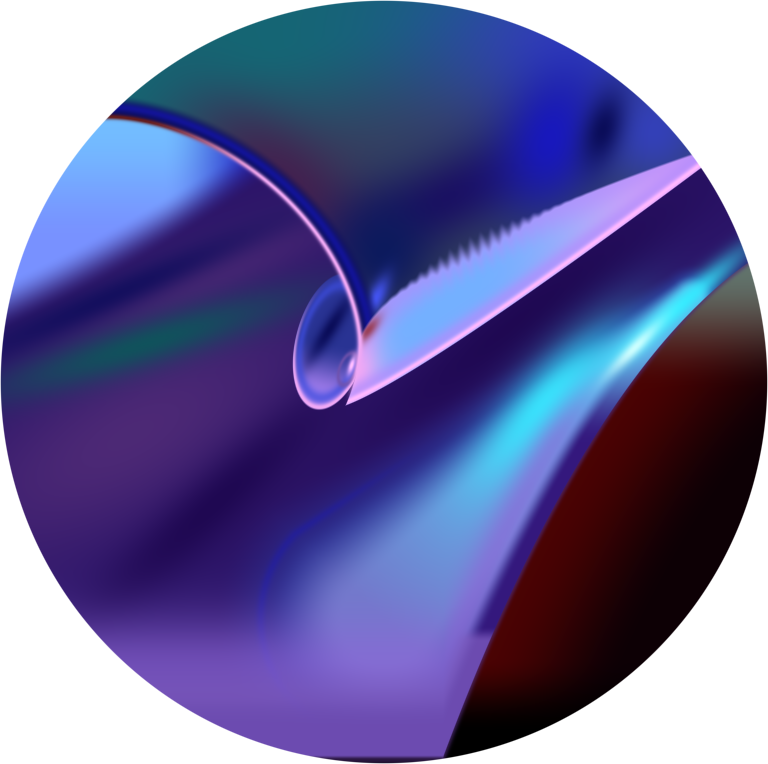
Reproduce this background procedurally as a WebGL 1 fragment shader.

```glsl
precision highp float;
uniform vec2 u_resolution;

const vec3 INDIGO = vec3(.17, .08, .41);
const vec3 MIDNIGHT = vec3(.12, .03, .32);
const vec3 NAVY = vec3(.04, .05, .35);
const vec3 ROYAL = vec3(.09, .09, .74);
const vec3 BLUE = vec3(.20, .25, .72);
const vec3 TEAL = vec3(.08, .40, .45);
const vec3 SLATE = vec3(.20, .26, .37);
const vec3 PLUM = vec3(.30, .16, .46);
const vec3 PERIWINKLE = vec3(.47, .57, 1);
const vec3 SKY = vec3(.45, .74, 1);
const vec3 CYAN = vec3(.20, .92, 1);
const vec3 LILAC = vec3(.55, .40, .84);
const vec3 PINK = vec3(.94, .66, .96);
const vec3 EMBER = vec3(.29, .01, .01);
const vec3 SOOT = vec3(.05, 0, .02);
const vec3 OLIVE = vec3(.38, .45, .42);
const vec2 ARC_CENTER = vec2(.143, .549);
const vec2 ARC_RADII = vec2(.326, .298);
const float ARC_POWER = 1.75;
const vec2 PETAL_BASE = vec2(.50, .19);
const vec2 PETAL_TIP = vec2(.90, .608);

float cover(float d) {
  float w = .8 / min(u_resolution.x, u_resolution.y);
  return smoothstep(-w, w, d);
}

float line(float d, float width) {
  return exp(-d * d / (width * width));
}

// Position in a rotated ellipse, with its rim at length one
vec2 oval(vec2 p, vec2 center, vec2 radii, float angle) {
  float s = sin(angle), k = cos(angle);
  vec2 d = p - center;
  return vec2(d.x * k + d.y * s, d.y * k - d.x * s) / radii;
}

// Lays a soft rotated spot of ink
void dab(inout vec3 c, vec3 ink, vec2 p, float x, float y, float rx, float ry, float angle) {
  c = mix(c, ink, line(length(oval(p, vec2(x, y), vec2(rx, ry), angle)), 1.0));
}

// Signed distance over a quadratic curve that advances in x
float above(vec2 p, vec2 a, vec2 b, vec2 c) {
  float bend = a.x - 2.0 * b.x + c.x, run = b.x - a.x, x = p.x - a.x;
  float t = clamp(x / (run + sqrt(max(run * run + bend * x, 0.0))), 0.0, 1.2);
  vec2 slope = mix(b - a, c - b, t);
  float y = mix(mix(a.y, b.y, t), mix(b.y, c.y, t), t);
  return (p.y - y) * slope.x / length(slope);
}

vec3 leftField(vec2 p) {
  vec3 c = INDIGO;
  dab(c, PLUM, p, .17, .43, .28, .11, .5);
  dab(c, PLUM, p, .25, .64, .22, .04, .4);
  dab(c, TEAL * .8, p, .19, .55, .20, .03, .3);
  dab(c, mix(NAVY, INDIGO, .3), p, .14, .61, .26, .025, .42);
  dab(c, MIDNIGHT, p, .28, .34, .22, .04, .75);
  dab(c, MIDNIGHT, p, .68, .58, .28, .05, .65);
  float rise = p.y - .58 - .45 * p.x - .35 * p.x * p.x;
  vec3 light = mix(PERIWINKLE, SKY, smoothstep(.68, .84, p.y));
  light = mix(light, ROYAL, smoothstep(.21, .36, p.x));
  return mix(c, light, smoothstep(-.015, .05, rise));
}

void addPetal(inout vec3 c, vec2 p, float edge) {
  vec2 axis = PETAL_TIP - PETAL_BASE;
  float h = clamp(dot(p - PETAL_BASE, axis) / dot(axis, axis), 0.0, 1.0);
  float r = length(p - PETAL_BASE - axis * h) / mix(.118, .025, h);
  c = mix(c, BLUE * .85, .8 * smoothstep(1.9, .9, r));
  c = mix(c, ROYAL, .35 * line(r - 1.36, .05) * smoothstep(.4, 0.0, h));
  vec3 body = mix(LILAC * .85, SKY * .9, smoothstep(-.5, .6, h));
  c = mix(c, body, smoothstep(1.3, .45, r));
  dab(c, CYAN, p, .715, .47, .13, .043, .85);
  dab(c, CYAN, p, .88, .595, .11, .016, .72);
  dab(c, vec3(.8, 1, 1), p, .825, .543, .05, .009, .8);
  // Violet hem
  float low = smoothstep(.55, .42, p.y);
  c = mix(c, LILAC, .7 * low * line(edge - .04, .025));
  c = mix(c, INDIGO * 1.2, low * smoothstep(.033, .012, edge));
  c = mix(c, LILAC * .9, .75 * smoothstep(.18, .16, p.y) * smoothstep(.045, .025, edge));
}

vec3 darkBody(vec2 p, float depth) {
  vec3 c = mix(EMBER, SOOT, smoothstep(0.0, .21, depth));
  c = mix(c, OLIVE, smoothstep(.49, .65, p.y)) * smoothstep(.04, .14, p.y);
  return mix(c, PLUM, .6 * line(depth, .004));
}

vec3 upperField(vec2 p, float arc) {
  vec3 c = mix(SLATE, TEAL, smoothstep(.80, .97, p.y + .12 - .25 * p.x));
  dab(c, vec3(.26, .13, .31), p, .38, .76, .14, .06, -.7);
  dab(c, BLUE, p, .75, .95, .20, .12, 0.0);
  dab(c, mix(INDIGO, NAVY, .5), p, .58, .74, .19, .055, .45);
  dab(c, ROYAL, p, .72, .82, .065, .10, -.3);
  dab(c, BLUE, p, .85, .83, .07, .07, 0.0);
  dab(c, NAVY, p, .785, .83, .025, .05, -.3);
  dab(c, mix(NAVY, TEAL, .15), p, .50, .67, .06, .07, 0.0);
  dab(c, BLUE * 1.3, p, .49, .61, .011, .03, -.45);
  c = mix(c, NAVY, smoothstep(.03, .012, arc));
  return mix(c, ROYAL, .6 * line(arc - .013, .006));
}

vec3 ribbon(vec2 p, float top, float bottom) {
  vec3 c = mix(mix(PERIWINKLE, SKY, .7), PINK, smoothstep(.62, .92, p.x));
  c = mix(c, LILAC + .15, .7 * smoothstep(-.045, 0.0, top));
  dab(c, PINK, p, .465, .51, .035, .06, 0.0);
  dab(c, vec3(.6, .25, .35), p, .48, .568, .022, .008, .9);
  c = mix(c, LILAC + .15, .7 * line(bottom - .012, .012));
  return mix(c, PINK + .06, line(bottom - .004, .004));
}

void addLoop(inout vec3 c, vec2 p, float arc) {
  vec2 q = oval(p, vec2(.432, .553), vec2(.047, .091), -.25);
  float r = length(q);
  vec3 fill = mix(BLUE * .8, LILAC + .1, smoothstep(0.0, -.85, q.y));
  dab(fill, NAVY, p, .43, .57, .05, .01, 1.0);
  fill = mix(fill, BLUE * 1.2, .7 * line(r - .83, .1));
  fill = mix(fill, PINK, smoothstep(.65, .48, p.y) * line(r - .97, .05));
  float eye = length(oval(p, vec2(.453, .517), vec2(.012, .024), -.35));
  fill = mix(fill, LILAC * .8, .8 * line(eye - .9, .18));
  dab(fill, PINK + .1, p, .458, .522, .004, .013, -.3);
  c = mix(c, fill, cover((1.0 - r) * .055) * cover(-arc));
}

void main() {
  vec2 p = gl_FragCoord.xy / u_resolution;
  // Main edges
  vec2 bow = vec2(max(p.x - ARC_CENTER.x, 0.0), abs(p.y - ARC_CENTER.y)) / ARC_RADII;
  bow = pow(max(bow, .0001), vec2(ARC_POWER));
  float arc = (pow(bow.x + bow.y, 1.0 / ARC_POWER) - 1.0) * .3;
  float top = above(p, vec2(.471, .562), vec2(.521, .667), vec2(.911, .801));
  float bottom = above(p, vec2(.43, .464), vec2(.501, .471), vec2(.918, .784));
  float body = above(p, vec2(.577, .009), vec2(.768, .523), vec2(.99, .667));
  float soft = line(length(p - vec2(.61, .69)), .08);
  top += .004 * soft * sin(p.x * 420.0 + p.y * 90.0);
  float over = smoothstep(-.002 - .018 * soft, .002 + .008 * soft, top);
  // Layers from back to front
  vec3 c = leftField(p);
  addPetal(c, p, body);
  c = mix(c, darkBody(p, max(-body, 0.0)), cover(-body));
  addLoop(c, p, arc);
  vec3 front = mix(ribbon(p, top, bottom), upperField(p, arc), over);
  c = mix(c, front, cover(arc) * max(over, cover(bottom)));
  vec3 ridge = mix(EMBER + .1, PINK, smoothstep(.18, .36, p.x));
  c = mix(c, ridge, line(arc, .0035) * smoothstep(.47, .52, p.y));
  gl_FragColor = vec4(mix(vec3(1), c, cover(.499 - length(p - .5))), 1);
}
```
